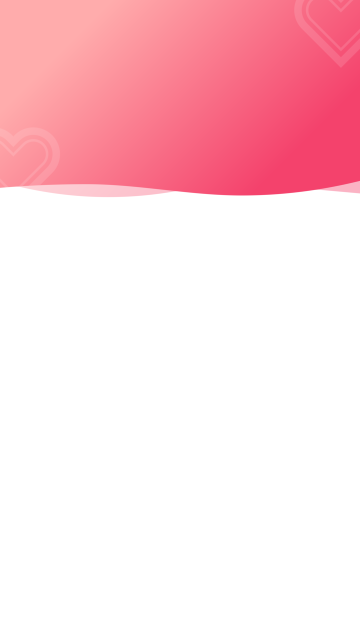
Give the GLSL for this background, as a Shadertoy shader.

```glsl
// Coral-to-rose wavy header with faint outlined hearts above a white page.
#define LIGHT_CORAL vec3(1.0, 0.675, 0.675)
#define DEEP_ROSE vec3(0.957, 0.259, 0.424)
#define GRADIENT_START 0.31
#define GRADIENT_END 1.24
#define BACK_WAVE_OPACITY 0.4
#define HEART_OPACITY 0.13
#define LOBE_OFFSET 0.0556
#define OUTER_BAND vec2(0.0637, 0.0104)
#define INNER_BAND vec2(0.0382, 0.0035)

// Lower edge of the header: a crest, a trough, then a rise to the right.
float frontWave(float x) {
    float left = 0.176 * pow(max(0.24 - x, 0.0), 2.0);
    float right = 0.375 * pow(max(x - 0.671, 0.0), 2.0);
    return 0.5116 + left + 0.0314 * smoothstep(0.24, 0.671, x) - right;
}

// Pale wave that shows below the header in two places.
float backWave(float x) {
    float bowl = 0.5475 - 0.47 * (x - 0.301) * (x - 0.301);
    float slope = 0.5265 + 0.09 * (x - 0.88);
    return max(bowl, slope);
}

// Distance to a V with rounded upper ends; its offsets form nested hearts.
float heartField(vec2 p) {
    vec2 q = vec2(abs(p.x) - LOBE_OFFSET, p.y);
    float along = (q.y - q.x) * 0.7071;
    float across = (q.x + q.y) * 0.7071;
    return along < 0.0 ? length(q) : abs(across);
}

// Smooth stroke; band holds its middle distance and half width.
float stroke(float d, vec2 band, float aa) {
    return 1.0 - smoothstep(-aa, aa, abs(d - band.x) - band.y);
}

void mainImage(out vec4 fragColor, in vec2 fragCoord) {
    // Canvas width is 1; y runs downward from the top edge.
    vec2 uv = fragCoord / iResolution.xy;
    vec2 p = vec2(uv.x, (1.0 - uv.y) * 16.0 / 9.0);
    float aa = 0.7 / iResolution.x;

    // Diagonal gradient
    float t = clamp((p.x + p.y - GRADIENT_START) / (GRADIENT_END - GRADIENT_START), 0.0, 1.0);
    vec3 gradient = mix(LIGHT_CORAL, DEEP_ROSE, t);

    // Outlined hearts at the lower left and upper right
    vec3 header = gradient;
    for (int i = 0; i < 2; i++) {
        vec2 center = mix(vec2(0.037, 0.428), vec2(0.947, 0.028), float(i));
        float d = heartField(p - center);
        float lines = max(stroke(d, OUTER_BAND, aa), stroke(d, INNER_BAND, aa));
        header = mix(header, vec3(1.0), HEART_OPACITY * lines);
    }

    // White page, pale wave, then the header
    float back = 1.0 - smoothstep(-aa, aa, p.y - backWave(p.x));
    float front = 1.0 - smoothstep(-aa, aa, p.y - frontWave(p.x));
    vec3 color = mix(vec3(1.0), gradient, BACK_WAVE_OPACITY * back);
    color = mix(color, header, front);
    fragColor = vec4(color, 1.0);
}
```
